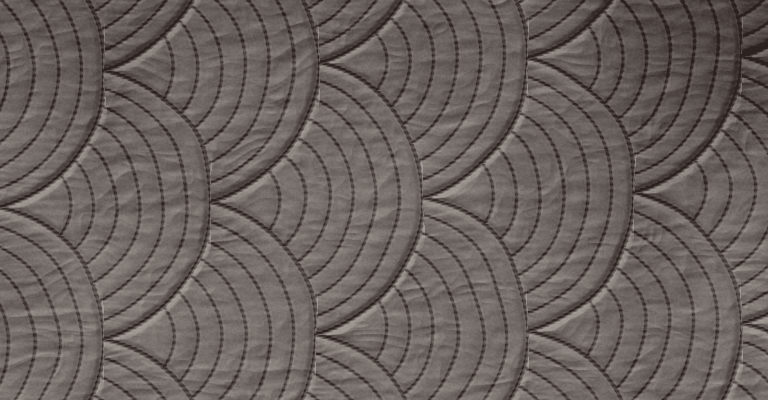
Write a WebGL 2 fragment shader that draws this texture.

```glsl
#version 300 es
precision highp float;
uniform vec2 u_resolution;
out vec4 fragColor;

// Layout, in units of one vertical repeat
const float WIDTH = 2.844;     // canvas width
const float STEP = 0.3926;     // distance between columns
const float RADIUS = (0.25 + STEP * STEP) / (2.0 * STEP);
const float CENTRE = 2.0 * STEP - RADIUS;  // shell tip to arc centre
const float GAP = 0.112;       // arc spacing as a share of the shell
const float LAST_ARC = 6.0;
const float STITCH = 0.023;

const vec3 SHADOW = vec3(0.17, 0.135, 0.125);
const vec3 SHEEN = vec3(0.63, 0.605, 0.585);

struct Shell { vec2 q; vec2 id; float scale; float arc; float reach; };
struct Seam { float dist; float along; float edge; float isEdge; vec2 fold; };

float hash(vec2 p) {
  vec3 a = fract(p.xyx * 0.1031);
  a += dot(a, a.yzx + 33.33);
  return fract((a.x + a.y) * a.z);
}

float noise(vec2 p) {
  vec2 i = floor(p), f = fract(p);
  f = f * f * (3.0 - 2.0 * f);
  float low = mix(hash(i), hash(i + vec2(1, 0)), f.x);
  float high = mix(hash(i + vec2(0, 1)), hash(i + vec2(1, 1)), f.x);
  return mix(low, high, f.y);
}

float ridge(vec2 p) {
  return 1.0 - abs(2.0 * noise(p) - 1.0);
}

// Size of the arc through q, in a family growing from the shell tip
float arcScale(vec2 q) {
  float k = RADIUS * RADIUS - CENTRE * CENTRE;
  float b = CENTRE * q.x;
  return (sqrt(b * b + k * dot(q, q)) - b) / k;
}

Shell shellAt(vec2 p, float column) {
  float row = p.y - 0.022 * p.x + 0.282 + 0.5 * mod(column, 2.0);
  vec2 q = vec2(p.x - (column - 1.0) * STEP, fract(row) - 0.5);
  float scale = arcScale(q);
  float angle = atan(q.y, q.x - scale * CENTRE + 1e-5);
  float reach = RADIUS + CENTRE * cos(angle);
  return Shell(q, vec2(column, floor(row)), scale, angle * scale * RADIUS, reach);
}

// Nearest stitched line; shells on the left overlap those on the right
Seam quilt(vec2 p) {
  float column = floor(p.x / STEP);
  Shell front = shellAt(p, column);
  Shell shell = front;
  if (front.scale > 1.0) shell = shellAt(p, column + 1.0);
  float edge = abs(front.scale - 1.0) * front.reach;
  float band = (1.0 - shell.scale) / GAP;
  float nearest = clamp(floor(band + 0.5), 0.0, LAST_ARC);
  float inner = abs(band - nearest) * GAP * shell.reach;
  bool onEdge = edge <= inner + 1e-5;
  vec2 fold = vec2(band * 0.8, shell.arc * 25.0) + shell.id * 17.0;
  return Seam(min(edge, inner), onEdge ? front.arc : shell.arc, edge,
              onEdge ? 1.0 : 0.0, fold);
}

// Padded cloth: puffed channels, puckers across seams, loose creases
float height(vec2 p) {
  Seam seam = quilt(p);
  float puff = 1.0 - exp(-seam.dist / 0.017);
  float pucker = noise(seam.fold) + 0.4 * noise(seam.fold * 2.1 + 5.0);
  vec2 bend = vec2(noise(p * 6.0), noise(p * 6.0 + 40.0)) * 1.6;
  float crease = ridge(p * vec2(8.0, 13.0) + bend);
  float fine = ridge(p * vec2(19.0, 27.0) + bend * 2.0);
  float slack = smoothstep(0.0, 0.03, seam.edge);
  return 0.011 * puff + slack * (0.012 * pucker + 0.011 * crease + 0.006 * fine);
}

float stroke(float dist, float halfWidth, float blur) {
  return 1.0 - smoothstep(halfWidth - blur, halfWidth + blur, dist);
}

void main() {
  vec2 p = gl_FragCoord.xy / u_resolution.x * WIDTH;
  float blur = 0.7 * WIDTH / u_resolution.x;
  vec2 cloth = p + 0.022 * (vec2(noise(p * 5.0), noise(p * 5.0 + 19.0)) - 0.5);

  // Raking light from the upper left
  float e = 0.0045;
  float h = height(cloth);
  vec2 slope = vec2(height(cloth + vec2(e, 0)) - h, height(cloth + vec2(0, e)) - h) / e;
  float relief = clamp(dot(slope, vec2(0.5, -0.8)), -1.1, 1.1);
  float tone = 0.64 + 0.30 * relief;

  // Broad falloff toward the top and the upper right
  vec2 uv = gl_FragCoord.xy / u_resolution;
  tone -= 0.12 * smoothstep(0.5, 1.0, uv.y);
  tone -= 0.20 * smoothstep(0.6, 1.0, uv.x) * smoothstep(0.1, 1.0, uv.y);
  tone += 0.12 * (noise(p * 2.5 + 7.0) - 0.5);

  // Woven grain
  tone += 0.10 * (noise(p * vec2(150.0, 180.0)) - 0.5);

  // Dark stitch holes with small threads between them
  Seam seam = quilt(cloth);
  float beat = abs(fract(seam.along / STITCH) - 0.5) * 2.0;
  float halfWidth = mix(0.0035, 0.0055, seam.isEdge) + 0.003 * beat;
  float hole = stroke(seam.dist, halfWidth, blur);
  tone -= hole * mix(0.16, 0.42, beat);
  tone -= 0.10 * exp(-seam.dist / 0.012);
  tone += 0.10 * stroke(abs(seam.dist - 0.011), 0.003, blur) * (1.0 - beat);

  fragColor = vec4(mix(SHADOW, SHEEN, clamp(tone, 0.0, 1.0)), 1.0);
}
```
